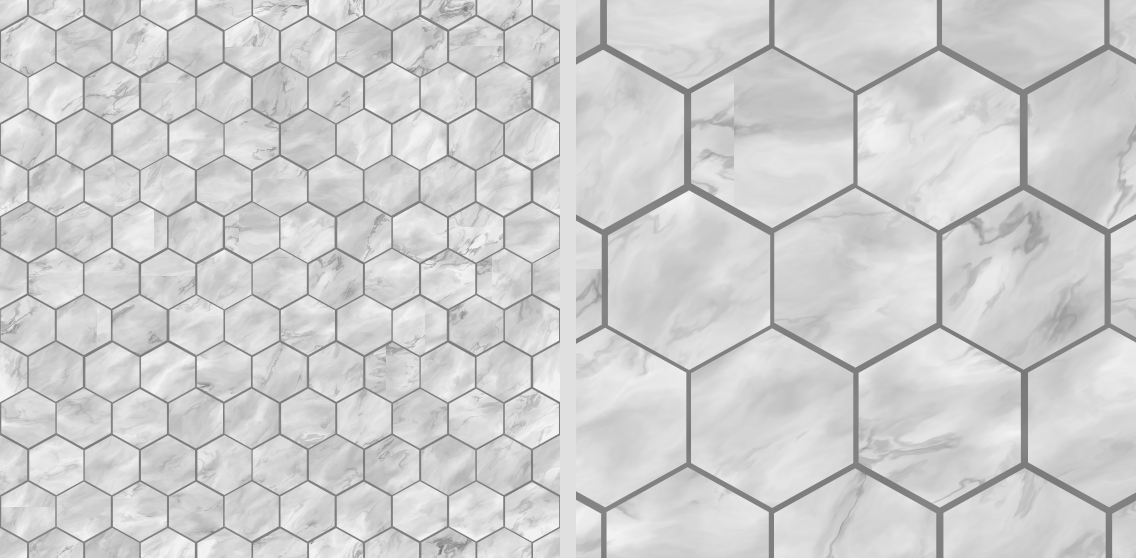
Left: the whole. Right: its middle third, enlarged.
Reproduce this pattern procedurally as a Shadertoy shader.

```glsl
#define COLUMNS 10.0
#define ROW_PAIRS 6.0
#define GROUT_WIDTH 0.034
#define TILE_JITTER 0.008
#define GROUT_TONE 0.50
#define MARBLE_TONE 0.847
#define CLOUD_CONTRAST 0.30
#define VEIN_DEPTH 0.17
#define TILE_VARIATION 0.065
#define SEAM_CHANCE 0.14

const vec2 LATTICE = vec2(1.0, 1.7320508);

float hash(vec2 p) {
    vec3 q = fract(p.xyx * 0.1031);
    q += dot(q, q.yzx + 33.33);
    return fract((q.x + q.y) * q.z);
}

float noise(vec2 p) {
    vec2 i = floor(p), f = fract(p);
    f = f * f * (3.0 - 2.0 * f);
    return mix(mix(hash(i), hash(i + vec2(1, 0)), f.x),
               mix(hash(i + vec2(0, 1)), hash(i + vec2(1, 1)), f.x), f.y);
}

float fbm(vec2 p) {
    float sum = 0.0, amplitude = 0.5;
    for (int i = 0; i < 5; i++) {
        sum += amplitude * noise(p);
        p = mat2(1.6, 1.2, -1.2, 1.6) * p + 17.3;
        amplitude *= 0.5;
    }
    return sum;
}

// Distance from the centre, 0.5 on the edges of a unit-wide hexagon
float hexDistance(vec2 p) {
    p = abs(p);
    return max(p.x, dot(p, vec2(0.5, 0.8660254)));
}

// Clouded stone with broken diagonal veins
float marble(vec2 p, vec2 seed) {
    float angle = mix(0.1, 1.15, hash(seed + 3.1));
    float c = cos(angle), s = sin(angle);
    vec2 along = vec2(c * p.x + s * p.y, c * p.y - s * p.x);
    vec2 v = along * vec2(1.7, 3.4) + 90.0 * vec2(hash(seed), hash(seed + 41.7));
    v += 1.3 * (vec2(fbm(v + 7.0), fbm(v + 31.0)) - 0.5);

    float cloud = fbm(v * 1.2) - 0.5;
    float ridge = abs(fbm(v + 53.0) - 0.5);
    float patches = smoothstep(0.40, 0.80, noise(v * 1.3 + 11.0));
    float vein = (1.0 - smoothstep(0.0, 0.055, ridge)) * patches;
    float flecks = smoothstep(0.56, 0.75, fbm(v * 3.2 + 71.0)) * patches;
    float strength = mix(0.35, 1.5, pow(hash(seed + 19.4), 2.0));

    float tone = MARBLE_TONE + CLOUD_CONTRAST * cloud;
    tone -= VEIN_DEPTH * strength * (vein * 0.8 + flecks * 0.7);
    return tone + TILE_VARIATION * (hash(seed + 63.2) - 0.5);
}

void mainImage(out vec4 fragColor, in vec2 fragCoord) {
    vec2 uv = fragCoord / iResolution.xy;
    vec2 p = uv * vec2(COLUMNS, ROW_PAIRS * LATTICE.y);
    float pixel = COLUMNS / iResolution.x;

    // Nearest centre of two interleaved lattices
    vec2 evenCentre = round(p / LATTICE) * LATTICE;
    vec2 oddCentre = (floor(p / LATTICE) + 0.5) * LATTICE;
    vec2 centre = distance(p, evenCentre) < distance(p, oddCentre) ? evenCentre : oddCentre;
    vec2 local = p - centre;
    vec2 id = mod(round(2.0 * centre / LATTICE), 2.0 * vec2(COLUMNS, ROW_PAIRS));

    // A few tiles change stone along a straight seam
    vec2 seed = id;
    float seam = mix(-0.25, 0.25, hash(id + 27.5));
    float side = hash(id + 5.6) < 0.6 ? local.y : local.x;
    if (hash(id + 81.3) < SEAM_CHANCE && side > seam) seed += 137.0;
    float tone = marble(local, seed);

    // Brighter, crisper stone towards the border
    vec2 border = abs(uv - 0.5);
    float rim = smoothstep(0.40, 0.5, max(border.x, border.y));
    tone += rim * (0.02 + 0.25 * (tone - MARBLE_TONE));

    // Slightly misplaced tiles give uneven joints
    vec2 shift = TILE_JITTER * (2.0 * vec2(hash(id + 8.9), hash(id + 47.1)) - 1.0);
    float inside = 0.5 - 0.5 * GROUT_WIDTH - hexDistance(local - shift);
    float grout = GROUT_TONE + 0.05 * (noise(p * 5.0) - 0.5);
    tone = mix(grout, clamp(tone, 0.35, 0.95), clamp(inside / pixel + 0.5, 0.0, 1.0));

    fragColor = vec4(vec3(tone), 1.0);
}
```
